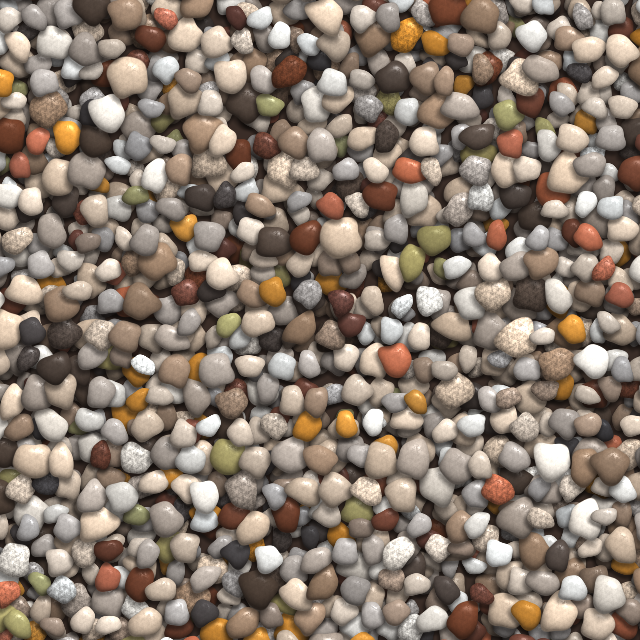
Write a Shadertoy shader that draws this texture.

```glsl
// A bed of small wet pebbles in cream, grey, brown and a few warm accents, lit from above.

vec3 hash3(vec3 p) {
    p = fract(p * vec3(0.1031, 0.1030, 0.0973));
    p += dot(p, p.yxz + 33.33);
    return fract((p.xxy + p.yxx) * p.zyx);
}

mat2 rotation(float a) {
    return mat2(cos(a), -sin(a), sin(a), cos(a));
}

// Layered sines for mineral mottling, roughly -1 to 1
float mottle(vec2 p) {
    float sum = 0.0, amp = 0.5;
    for (int i = 0; i < 4; i++) {
        p = rotation(1.1) * p * 1.8 + 2.3;
        sum += amp * sin(p.x + 1.6 * sin(p.y)) * cos(p.y + 1.3 * sin(p.x * 0.8));
        amp *= 0.7;
    }
    return sum;
}

// Stone kinds, picked by their share
vec3 stoneColour(float kind, vec3 rnd) {
    vec3 c = vec3(0.81, 0.75, 0.68);                       // cream
    if (kind > 0.30) c = vec3(0.89, 0.89, 0.87);           // white
    if (kind > 0.44) c = vec3(0.64, 0.62, 0.60);           // grey
    if (kind > 0.63) c = vec3(0.57, 0.49, 0.42);           // taupe
    if (kind > 0.77) c = vec3(0.25, 0.23, 0.22);           // charcoal
    if (kind > 0.86) c = vec3(0.36, 0.21, 0.16);           // dark brown
    if (kind > 0.91) c = vec3(0.78, 0.53, 0.20);           // ochre
    if (kind > 0.95) c = vec3(0.67, 0.38, 0.28);           // terracotta
    if (kind > 0.98) c = vec3(0.58, 0.57, 0.38);           // olive
    return c * (0.84 + 0.28 * rnd.x) + (rnd.y - 0.5) * vec3(0.05, 0.0, -0.05);
}

// Rounded, slightly lopsided outline: 0 at the centre, 1 on the rim
float outline(vec2 q, vec3 rnd) {
    q.x *= 1.0 + 0.35 * (rnd.x - 0.5) * q.y;
    float e = 2.0 + 1.1 * rnd.y;
    float d = pow(pow(abs(q.x), e) + pow(abs(q.y), e), 1.0 / e);
    float a = atan(q.y, q.x);
    return d * (1.0 + 0.07 * sin(3.0 * a + 6.3 * rnd.z) + 0.035 * sin(5.0 * a + 6.3 * rnd.x));
}

vec3 shadeStone(vec2 p, vec2 q, mat2 turn, float d, vec3 look, vec3 shape) {
    // Domed normal, flatter on top
    vec2 tilt = q * turn * min(d, 1.0) * 0.95;
    vec3 n = normalize(vec3(tilt, sqrt(max(1.0 - d * d, 0.0)) + 0.22));
    vec3 light = normalize(vec3(0.22, 0.60, 0.76));

    // Mottled stone, strongly speckled on some
    float grain = mottle(p * 9.0 + look.yz * 40.0);
    float speckle = step(0.86, look.z);
    vec3 c = stoneColour(look.x, shape.zxy) * (1.0 + grain * mix(0.07, 0.30, speckle));
    c *= 0.47 + 0.74 * max(dot(n, light), 0.0);

    // Wet sheen: a broad glow and a small broken glint
    float s = max(dot(n, normalize(light + vec3(0.0, 0.0, 1.0))), 0.0);
    float wet = 0.25 + 0.75 * look.y;
    float glint = pow(s, 90.0) * smoothstep(-0.35, 0.45, grain + 0.2);
    return c + vec3(0.95, 0.98, 1.0) * wet * (0.09 * pow(s, 14.0) + 0.42 * glint);
}

// Paints one layer of pebbles and their shadows over what lies below
vec3 paintLayer(vec3 col, vec2 uv, float layer) {
    vec2 p = uv * (23.0 - 1.5 * layer) + vec2(7.37, 3.61) * (layer + 1.0);
    vec2 base = floor(p);
    for (int j = -1; j <= 1; j++)
    for (int i = -1; i <= 1; i++) {
        vec2 cell = base + vec2(i, j);
        vec3 place = hash3(vec3(cell, layer * 17.0 + 1.0));
        vec3 shape = hash3(vec3(cell, layer * 17.0 + 5.0));
        vec3 look = hash3(vec3(cell, layer * 17.0 + 9.0));

        vec2 centre = cell + 0.5 + (place.xy - 0.5) * 0.54;
        centre.x += (mod(cell.y, 2.0) - 0.5) * 0.5;
        float size = mix(0.41, 0.62, shape.x * shape.x);
        vec2 axes = size * vec2(1.0, mix(0.64, 1.0, shape.y));
        mat2 turn = rotation(place.z * 6.283);
        vec2 q = turn * (p - centre) / axes;
        float d = outline(q, shape);

        // Soft contact shadow, cast downwards
        vec2 qs = turn * (p - centre + vec2(0.04, 0.11)) / axes;
        float shadow = 1.0 - smoothstep(0.82, 1.30, outline(qs, shape));
        col *= 1.0 - 0.52 * shadow;

        float cover = 1.0 - smoothstep(0.95, 1.03, d);
        if (cover > 0.0) {
            vec3 stone = shadeStone(p - centre, q, turn, d, look, shape);
            col = mix(col, stone * (0.74 + 0.13 * layer), cover);
        }
    }
    return col;
}

void mainImage(out vec4 fragColor, in vec2 fragCoord) {
    vec2 uv = fragCoord / iResolution.y;
    vec3 col = vec3(0.19, 0.15, 0.13);
    for (int layer = 0; layer < 3; layer++)
        col = paintLayer(col, uv, float(layer));
    // Damp ambient tint lifts the deepest gaps
    col = max(col, 0.0) * 0.96 + vec3(0.045, 0.033, 0.028);
    fragColor = vec4(min(col, 1.0), 1.0);
}
```
